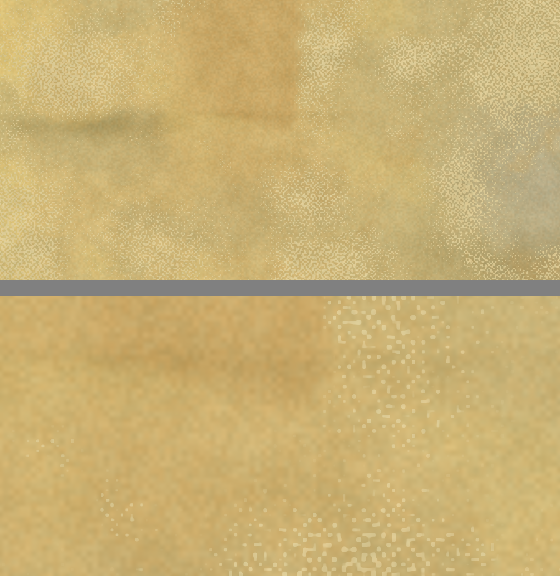
Top: the whole. Bottom: its middle third, enlarged.
This texture is drawn by a Shadertoy shader. Its source:

```glsl
// Old golden parchment with soft watercolour stains and patches of fine pale stipple.
#define GOLD vec3(0.82, 0.72, 0.465)
#define OLIVE vec3(0.755, 0.685, 0.465)
#define TAN vec3(0.785, 0.655, 0.40)
#define CREAM vec3(0.86, 0.79, 0.58)
#define GREY vec3(0.71, 0.67, 0.535)
#define YELLOW vec3(0.88, 0.78, 0.48)
#define STIPPLE_CELLS 170.0
#define STIPPLE_CONTRAST 0.9
#define GRAIN 0.05
#define WARP 0.22

float hash(vec2 p) {
    return fract(sin(dot(p, vec2(12.9898, 78.233))) * 43758.5453);
}

float noise(vec2 p) {
    vec2 i = floor(p), f = fract(p);
    f = f * f * (3.0 - 2.0 * f);
    return mix(mix(hash(i), hash(i + vec2(1, 0)), f.x),
               mix(hash(i + vec2(0, 1)), hash(i + vec2(1, 1)), f.x), f.y);
}

float fbm(vec2 p) {
    float sum = 0.0, amp = 0.5;
    for (int i = 0; i < 5; i++) {
        sum += amp * noise(p);
        p = mat2(1.6, 1.2, -1.2, 1.6) * p + 7.3;
        amp *= 0.5;
    }
    return sum / 0.97;
}

// Soft elliptical stain, 1 at its centre
float stain(vec2 p, vec2 centre, vec2 radius) {
    vec2 d = (p - centre) / radius;
    return exp(-dot(d, d));
}

// Hash minus the mean of its neighbours: evenly spread dots
float evenHash(vec2 c) {
    return hash(c) - 0.25 * (hash(c + vec2(1, 0)) + hash(c - vec2(1, 0))
                           + hash(c + vec2(0, 1)) + hash(c - vec2(0, 1)));
}

float stipple(vec2 p) {
    vec2 i = floor(p), f = smoothstep(0.1, 0.9, fract(p));
    return mix(mix(evenHash(i), evenHash(i + vec2(1, 0)), f.x),
               mix(evenHash(i + vec2(0, 1)), evenHash(i + vec2(1, 1)), f.x), f.y);
}

void mainImage(out vec4 fragColor, in vec2 fragCoord) {
    vec2 p = fragCoord / iResolution.y;
    p.x += 1.0 - 0.5 * iResolution.x / iResolution.y;
    vec2 q = p + WARP * (vec2(fbm(p * 4.0), fbm(p * 4.0 + 31.0)) - 0.5);

    // Broad washes: yellow on the left, olive and grey on the right
    vec3 col = mix(GOLD, OLIVE, 0.85 * smoothstep(1.0, 1.65, q.x));
    col = mix(col, YELLOW, 0.9 * smoothstep(0.22, 0.0, q.x));
    float grey = stain(q, vec2(1.95, 0.33), vec2(0.3, 0.36));
    col = mix(col, GREY, 0.9 * grey);

    // Cloudy secondary stains
    col = mix(col, YELLOW, 0.4 * smoothstep(0.54, 0.75, fbm(q * 3.0 + 11.0)) * (1.0 - grey));
    col = mix(col, OLIVE, 0.7 * smoothstep(0.47, 0.7, fbm(q * vec2(2.5, 4.0) + 47.0)));

    // Brown block hanging from the top, ending at a faint crease
    float block = smoothstep(0.5, 0.82, q.x) * smoothstep(1.13, 1.06, q.x)
                * smoothstep(0.54, 0.62, q.y);
    float glow = stain(q, vec2(0.85, 0.45), vec2(0.35, 0.25));
    col = mix(col, TAN, max(0.95 * block, 0.55 * glow));

    // Dark horizontal smear, small scuffs and shaded lower edge
    float smear = stain(p + 0.15 * (q - p), vec2(0.32, 0.55), vec2(0.28, 0.045));
    float crease = stain(p + 0.1 * (q - p), vec2(0.85, 0.59), vec2(0.4, 0.015));
    col -= vec3(0.10, 0.09, 0.08) * smear + vec3(0.025) * crease;
    float scuff = smoothstep(0.62, 0.82, fbm(q * 7.0 + 83.0));
    col = mix(col, TAN - 0.03, 0.35 * scuff);
    col -= 0.05 * stain(q, vec2(1.75, 0.05), vec2(0.35, 0.08));

    // Regions that carry the stipple
    float patches = 0.85 * smoothstep(0.42, 0.66, fbm(q * 2.7 + 5.0));
    patches = max(patches, stain(q, vec2(1.65, 0.31), vec2(0.16, 0.24)));
    patches = max(patches, stain(q, vec2(1.88, 0.78), vec2(0.28, 0.28)));
    patches = max(patches, stain(q, vec2(1.08, 0.30), vec2(0.14, 0.15)));
    patches = max(patches, stain(q, vec2(1.18, 0.78), vec2(0.12, 0.24)));
    patches = max(patches, stain(q, vec2(0.25, 0.76), vec2(0.32, 0.2)));
    patches = max(patches, 0.9 * stain(q, vec2(0.05, 0.22), vec2(0.2, 0.2)));
    patches = max(patches, 0.8 * stain(q, vec2(0.55, 0.12), vec2(0.25, 0.18)));
    patches *= (1.0 - 0.9 * block) * (1.0 - 0.5 * glow) * (1.0 - smear);

    // Crisp pale dots on slightly deeper gaps
    float dots = smoothstep(-0.08, 0.08, stipple(p * STIPPLE_CELLS) + 0.62 * patches - 0.52);
    float strength = STIPPLE_CONTRAST * smoothstep(0.03, 0.25, patches);
    col = mix(col, CREAM, 0.12 * patches) - 0.02 * patches * (1.0 - dots);
    col = mix(col, CREAM, strength * dots);

    // Paper tone, fine grain and a slight tint to the grain
    col += 0.07 * (fbm(p * 14.0) - 0.5);
    float grain = noise(p * 150.0 + 19.0) - 0.5;
    float tint = noise(p * 120.0 + 57.0) - 0.5;
    col += GRAIN * grain + 0.025 * tint * vec3(1.0, -0.3, -1.0);
    fragColor = vec4(clamp(col, 0.0, 1.0), 1.0);
}
```
